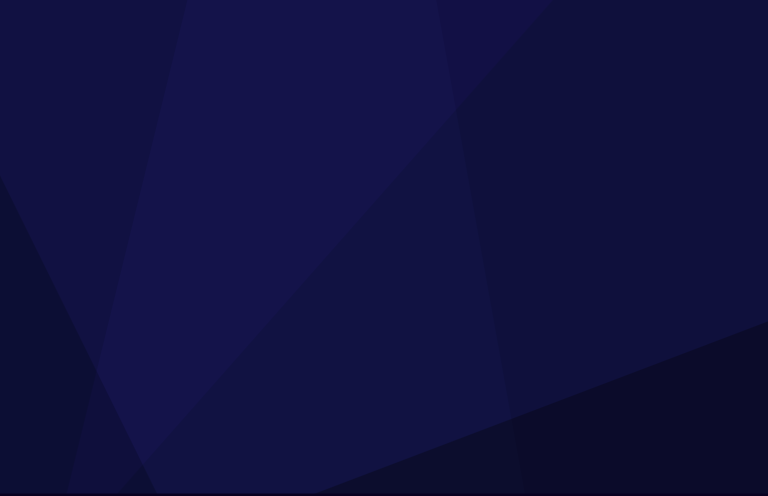
This background is drawn by a Shadertoy shader. Its source:

```glsl
// Coverage of the half-plane to the left of the line from a to b
float leftOf(vec2 p, vec2 a, vec2 b) {
    vec2 dir = b - a;
    vec2 offset = p - a;
    float side = dir.x * offset.y - dir.y * offset.x;
    float blur = max(fwidth(side), 1e-5);
    return smoothstep(-0.6 * blur, 0.6 * blur, side);
}

// Darken a colour by a tint wherever the coverage is set
vec3 shade(vec3 color, vec3 tint, float coverage) {
    return color * mix(vec3(1.0), tint, coverage);
}

void mainImage(out vec4 fragColor, in vec2 fragCoord) {
    vec2 uv = fragCoord / iResolution.xy;

    const vec3 indigo = vec3(0.078, 0.073, 0.292);
    const vec3 leftTint = vec3(0.84, 0.92, 0.88);
    const vec3 diagonalTint = vec3(0.83, 0.97, 0.88);
    const vec3 rightTint = vec3(0.90, 0.87, 0.92);
    const vec3 cornerTint = vec3(0.74, 0.79, 0.80);
    const vec3 wedgeTint = vec3(0.72, 0.71, 0.69);
    const vec3 baseStrip = vec3(0.030, 0.005, 0.130);

    // Overlapping translucent planes
    vec3 color = indigo;
    color = shade(color, leftTint, leftOf(uv, vec2(0.086, 0.0), vec2(0.244, 1.0)));
    color = shade(color, diagonalTint, leftOf(uv, vec2(0.720, 1.0), vec2(0.150, 0.0)));
    color = shade(color, rightTint, leftOf(uv, vec2(0.568, 1.0), vec2(0.684, 0.0)));
    color = shade(color, cornerTint, leftOf(uv, vec2(0.206, 0.0), vec2(0.0, 0.646)));
    color = shade(color, wedgeTint, leftOf(uv, vec2(1.0, 0.352), vec2(0.402, 0.0)));

    // Thin dark strip along the bottom edge
    float strip = leftOf(uv, vec2(1.0, 0.005), vec2(0.0, 0.005));
    color = mix(color, baseStrip, strip);

    fragColor = vec4(color, 1.0);
}
```
